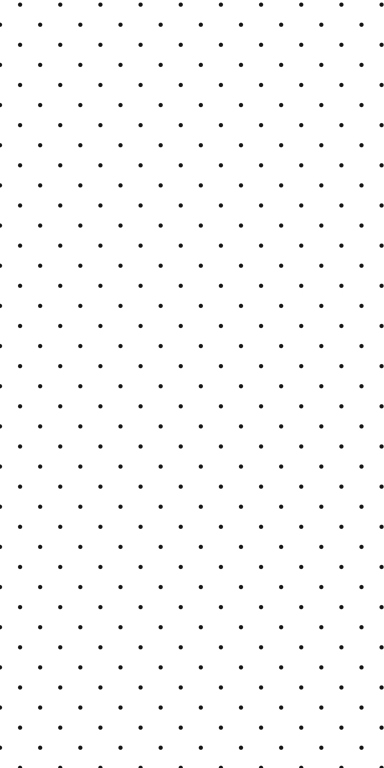
Write a WebGL 2 fragment shader that draws this pattern.

```glsl
#version 300 es
precision highp float;

#define DOT_PITCH 0.1046
#define DOT_RADIUS 0.0054
#define LATTICE_ORIGIN vec2(0.0, 0.0005)
#define PAPER_COLOR vec3(1.0)
#define INK_COLOR vec3(0.07)

uniform vec2 u_resolution;
out vec4 fragColor;

// Distance to the nearest centre of a square grid
float gridDistance(vec2 p, vec2 firstCentre) {
    vec2 cell = (p - firstCentre) / DOT_PITCH;
    return length(cell - round(cell)) * DOT_PITCH;
}

void main() {
    // Canvas width is one unit
    vec2 p = gl_FragCoord.xy / u_resolution.x - LATTICE_ORIGIN;
    float pixel = 1.0 / u_resolution.x;

    // Two interleaved grids form the staggered rows
    float evenRows = gridDistance(p, vec2(0.5, 0.0) * DOT_PITCH);
    float oddRows = gridDistance(p, vec2(0.0, 0.5) * DOT_PITCH);
    float edge = min(evenRows, oddRows) - DOT_RADIUS;

    // Soft-edged ink on paper
    float ink = 1.0 - smoothstep(-0.75 * pixel, 0.75 * pixel, edge);
    fragColor = vec4(mix(PAPER_COLOR, INK_COLOR, ink), 1.0);
}
```
